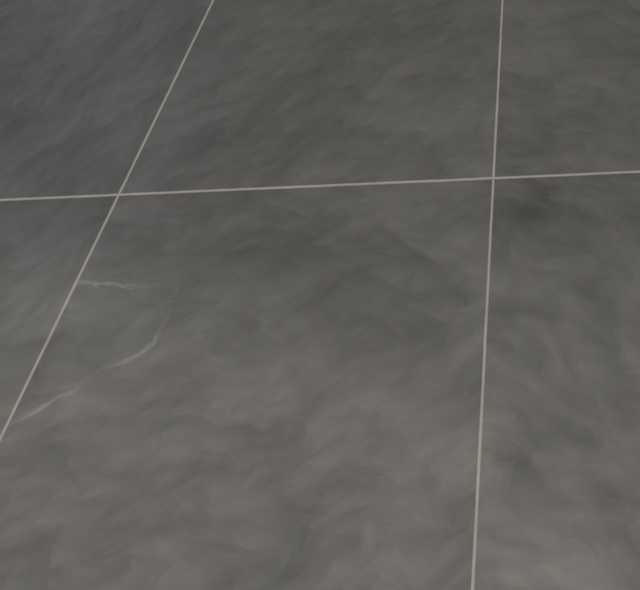
Write a Shadertoy shader that draws this texture.

```glsl
// Dark slate floor tiles in perspective, with thin pale grout lines.

const vec2  VANISH       = vec2(0.909, 2.126);   // where the side joints meet
const float ROW_TILT     = -0.0302;              // slope of the cross joint
const vec2  JOINT_ORIGIN = vec2(-0.0509, 0.6826);
const vec2  TILE_SIZE    = vec2(0.4352, 0.25);
const float GROUT_NEAR   = 0.0027;               // half widths
const float GROUT_FAR    = 0.0017;
const vec3  GROUT_COLOR  = vec3(0.60, 0.58, 0.555);
const vec3  WARM_SLATE   = vec3(1.025, 1.0, 0.955);
const vec3  COOL_SLATE   = vec3(0.985, 1.0, 1.005);
const float SHADE_NEAR   = 0.400;
const float SHADE_FAR    = 0.328;
const float CLOUD_AMOUNT = 0.040;
const float GRAIN_AMOUNT = 0.034;
const float FLAKE_AMOUNT = 0.035;
const float VEIN_AMOUNT  = 0.075;
const mat2  TURN         = mat2(0.8, 0.6, -0.6, 0.8);

// Broad stains: centre, radius, change in shade
const vec4 STAINS[10] = vec4[10](
    vec4(0.80, 0.51, 0.050,  0.045), vec4(0.66, 0.23, 0.130,  0.030),
    vec4(0.20, 0.18, 0.180,  0.020), vec4(0.06, 0.52, 0.110,  0.025),
    vec4(1.00, 0.06, 0.150,  0.025), vec4(0.77, 0.24, 0.070,  0.030),
    vec4(0.88, 0.65, 0.045, -0.045), vec4(0.88, 0.19, 0.070, -0.045),
    vec4(0.45, 0.57, 0.140, -0.022), vec4(0.04, 0.75, 0.100, -0.025));

// Raised cleft running through the near tile
const vec2 VEIN[5] = vec2[5](vec2(0.02, 0.28), vec2(0.14, 0.352),
    vec2(0.265, 0.42), vec2(0.308, 0.513), vec2(0.14, 0.525));

vec2 hash2(vec2 p) {
    vec3 q = fract(vec3(p.xyx) * vec3(0.1031, 0.1030, 0.0973));
    q += dot(q, q.yzx + 33.33);
    return fract((q.xx + q.yz) * q.zy);
}

// Warped layered sines, roughly -1 to 1
float layeredSines(vec2 p) {
    float sum = 0.0, amp = 0.55;
    for (int i = 0; i < 5; i++) {
        p += 0.6 * sin(p.yx * 1.3 + vec2(1.7, 4.1));
        sum += amp * sin(p.x) * cos(p.y);
        p = TURN * p * 1.9 + 2.3;
        amp *= 0.66;
    }
    return sum;
}

// Cellular noise: distance to the nearest scattered point
float cellular(vec2 p) {
    vec2 cell = floor(p), f = fract(p);
    float nearest = 4.0;
    for (int y = -1; y <= 1; y++)
        for (int x = -1; x <= 1; x++) {
            vec2 o = vec2(x, y);
            vec2 d = o + hash2(cell + o + 50.0) - f;
            nearest = min(nearest, dot(d, d));
        }
    return sqrt(nearest);
}

float segmentDistance(vec2 p, vec2 a, vec2 b) {
    vec2 ab = b - a;
    return length(p - a - ab * clamp(dot(p - a, ab) / dot(ab, ab), 0.0, 1.0));
}

void mainImage(out vec4 fragColor, in vec2 fragCoord) {
    vec2 p = fragCoord / iResolution.y;
    float pixel = 1.0 / iResolution.y;

    // Project the canvas onto the floor, one unit per tile
    float drop = VANISH.y - p.y;
    vec2 ground = vec2(p.x - VANISH.x, 1.0 + ROW_TILT * p.x) / drop;
    vec2 tile = (ground - JOINT_ORIGIN) / TILE_SIZE;
    vec2 id = floor(tile);

    // Each tile has its own grain direction and offset
    float angle = -0.2 - 0.7 * id.x + 0.4 * id.y;
    float c = cos(angle), s = sin(angle);
    vec2 grain = mat2(c, -s, s, c) * tile + 7.0 * hash2(id + 20.0);
    float cloud = layeredSines(grain * vec2(3.5, 5.0));
    float fine = layeredSines(grain * vec2(15.0, 26.0) + cloud);
    vec2 bend = 0.5 * vec2(fine, cloud);
    float flake = 0.5 - cellular(grain * vec2(13.0, 24.0) + bend);

    // Light falloff, mottling and stains
    float shade = mix(SHADE_NEAR, SHADE_FAR, smoothstep(0.0, 0.95, p.y));
    float relief = mix(1.0, 0.55, p.y);
    shade += CLOUD_AMOUNT * cloud * relief;
    shade += (GRAIN_AMOUNT * fine + FLAKE_AMOUNT * flake) * relief;
    vec2 wobble = p + 0.025 * vec2(cloud, fine);
    for (int i = 0; i < 10; i++) {
        vec2 d = (wobble - STAINS[i].xy) / STAINS[i].z;
        shade += STAINS[i].w * exp(-dot(d, d));
    }

    // Cleft: a pale edge that fades in and out
    float vein = 1.0;
    vec2 veinPoint = p + 0.008 * vec2(cloud, fine);
    for (int i = 0; i < 4; i++)
        vein = min(vein, segmentDistance(veinPoint, VEIN[i], VEIN[i + 1]));
    float veinFade = 0.55 + 0.45 * sin(p.x * 31.0 + p.y * 17.0);
    shade += VEIN_AMOUNT * veinFade * (1.0 - smoothstep(0.0, 0.004 + pixel, vein));

    float coolness = smoothstep(0.6, 0.0, p.x) * smoothstep(0.3, 0.9, p.y);
    vec3 color = shade * mix(WARM_SLATE, COOL_SLATE, coolness);

    // Grout, measured across each joint in canvas units
    vec2 slope = sqrt(dFdx(tile) * dFdx(tile) + dFdy(tile) * dFdy(tile)) / pixel;
    vec2 joint = abs(tile - round(tile)) / slope;
    float halfWidth = mix(GROUT_NEAR, GROUT_FAR, p.y);
    float grout = 1.0 - smoothstep(halfWidth - pixel, halfWidth + pixel, min(joint.x, joint.y));
    vec3 groutColor = GROUT_COLOR * (mix(1.03, 0.94, p.y) + 0.05 * fine);
    fragColor = vec4(mix(color, groutColor, 0.92 * grout), 1.0);
}
```
